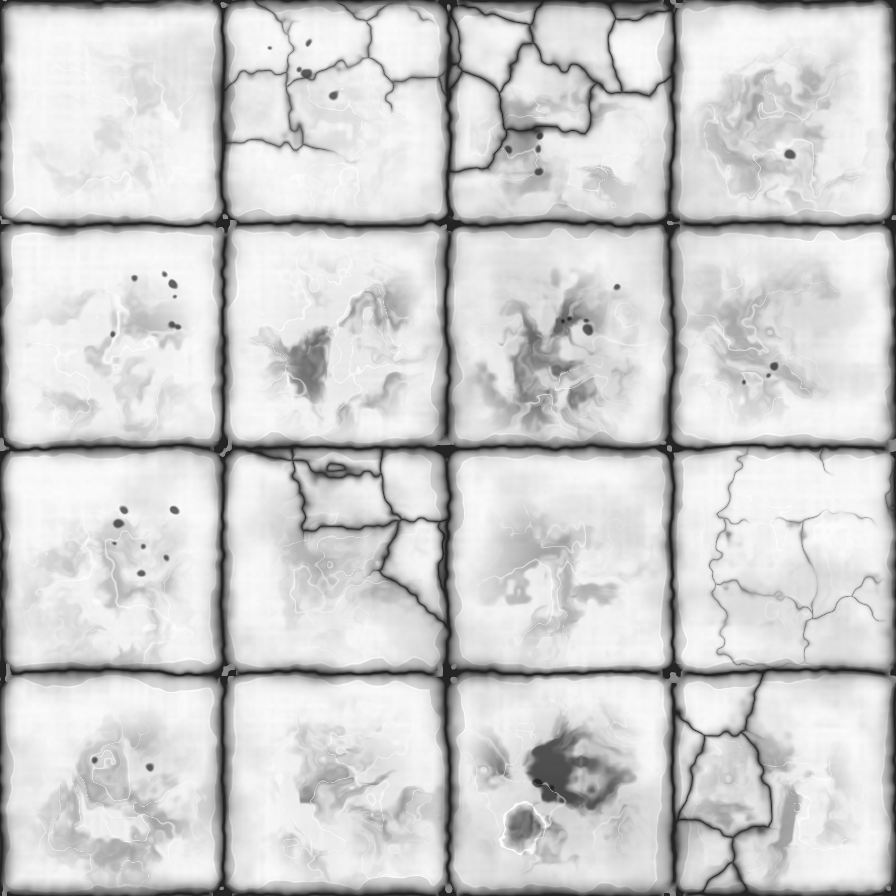
Write a Shadertoy shader that draws this texture map.

```glsl
// Worn pale stone tiles, four by four, with dark joints, cracks, stains and pits.
const float TILES = 4.0;
const float BASE_TONE = 0.985;
const float JOINT_DARK = 0.84;
const float JOINT_SOFTNESS = 0.021;  // in tile widths, as all lengths below
const float JOINT_GAP = 0.003;
const float JOINT_WANDER = 0.022;
const float CORNER_RADIUS = 0.075;
const float CRACK_SOFTNESS = 0.013;
const float CRACK_CELLS = 3.0;       // fragments across one tile
const vec2 GOUGE = vec2(2.33, 0.31);
const int PIT_COUNT = 7;

// Per-tile wear, rows from the bottom up
const float STAIN[16] = float[16](
    0.50, 0.65, 1.00, 0.50,   0.38, 0.35, 0.42, 0.22,
    0.42, 0.85, 0.85, 0.42,   0.22, 0.15, 0.45, 0.55);
const float PITS[16] = float[16](
    0.30, 0.40, 0.20, 0.00,   0.85, 0.00, 0.10, 0.00,
    0.95, 0.00, 0.60, 0.40,   0.15, 0.50, 0.40, 0.10);
// Broken tiles: index, strength, direction of the broken side, its offset
const vec4 BROKEN[5] = vec4[5](
    vec4(3, 1.0, 3.14, 0.20), vec4(5, 1.0, 1.10, 0.10), vec4(7, 0.3, 0.0, -0.15),
    vec4(13, 0.6, 1.6, -0.12), vec4(14, 1.0, 2.2, -0.08));

vec3 hash3(vec2 p) {
    vec3 q = fract(p.xyx * vec3(0.1031, 0.1030, 0.0973));
    q += dot(q, q.yxz + 33.33);
    return fract((q.xxy + q.yzz) * q.zyx);
}

float fadeOut(float a, float b, float x) { return 1.0 - smoothstep(a, b, x); }

// Value noise that wraps over the whole canvas for whole frequencies
float noise(vec2 p, vec2 freq) {
    vec2 x = p * freq, i = floor(x), f = x - i, period = TILES * freq;
    f = f * f * f * (f * (f * 6.0 - 15.0) + 10.0);
    vec2 a = mod(i, period) + freq, b = mod(i + 1.0, period) + freq;
    return mix(mix(hash3(a).x, hash3(vec2(b.x, a.y)).x, f.x),
               mix(hash3(vec2(a.x, b.y)).x, hash3(b).x, f.x), f.y);
}

float fbm(vec2 p, float freq) {
    float sum = 0.0, amp = 0.5;
    for (int i = 0; i < 4; i++) {
        sum += amp * noise(p + 0.37 * float(i), vec2(freq));
        freq *= 2.0;
        amp *= 0.5;
    }
    return sum / 0.9375;
}

vec2 fragmentSite(vec2 cell, vec2 seed) { return cell + 0.1 + 0.8 * hash3(cell + seed).xy; }

// Distance to Voronoi borders; cells on the sound side merge into one slab
float crackDistance(vec2 f, vec2 seed, float angle, float offset) {
    vec2 x = f * CRACK_CELLS, home = floor(x), nearest = vec2(0.0);
    vec2 side = vec2(cos(angle), sin(angle));
    float best = 1e3, border = 1e3;
    for (int k = 0; k < 9; k++) {
        vec2 s = fragmentSite(home + vec2(k % 3 - 1, k / 3 - 1), seed);
        float d = dot(s - x, s - x);
        if (d < best) { best = d; nearest = s; }
    }
    bool loose = dot(nearest / CRACK_CELLS - 0.5, side) > offset;
    for (int k = 0; k < 25; k++) {
        vec2 s = fragmentSite(home + vec2(k % 5 - 2, k / 5 - 2), seed);
        vec2 gap = s - nearest;
        bool otherLoose = dot(s / CRACK_CELLS - 0.5, side) > offset;
        if (dot(gap, gap) > 1e-4 && (loose || otherLoose))
            border = min(border, dot(0.5 * (s + nearest) - x, normalize(gap)));
    }
    return border / CRACK_CELLS;
}

void mainImage(out vec4 fragColor, in vec2 fragCoord) {
    vec2 uv = fragCoord / iResolution.xy, flatP = uv * TILES;
    float pixel = TILES / iResolution.y;
    vec2 wobble = vec2(noise(flatP, vec2(5)), noise(flatP + 1.7, vec2(6))) - 0.5;
    vec2 fine = vec2(noise(flatP, vec2(23)), noise(flatP + 0.6, vec2(25))) - 0.5;
    vec2 p = flatP + JOINT_WANDER * wobble + 0.012 * fine;
    vec2 cell = mod(floor(p), TILES), f = fract(p), seed = cell * 17.0 + 5.0;
    int tile = int(cell.x + TILES * cell.y);

    // Rounded tile outline, positive inside
    vec2 q = abs(f - 0.5) - 0.5 + CORNER_RADIUS;
    float inside = CORNER_RADIUS - JOINT_GAP - length(max(q, 0.0)) - min(max(q.x, q.y), 0.0);

    // Pale surface: mottling, woven scratches and chipped rim
    float tone = BASE_TONE - 0.10 * smoothstep(0.42, 0.8, fbm(flatP, 3.0));
    tone -= 0.035 * (noise(flatP, vec2(3, 46)) * noise(flatP, vec2(46, 3)) + 0.3 * noise(flatP, vec2(60)));
    float rim = 0.015 + 0.085 * noise(p, vec2(4)) * noise(p + 0.5, vec2(11));
    tone -= 0.09 * fadeOut(rim - 0.004, rim + 0.006, inside);
    tone += 0.05 * fadeOut(0.0, 0.008, abs(inside - rim - 0.004));

    // Cloudy stains crossed by light veins
    vec3 rnd = hash3(seed);
    vec2 warped = p + 0.22 * wobble + 0.05 * fine;
    float cloud = smoothstep(0.40, 0.78, fbm(warped, 6.0));
    float patchMask = fadeOut(0.16, 0.50, length(f - vec2(0.5, 0.43) - 0.16 * (rnd.xy - 0.5)));
    float stain = STAIN[tile] * patchMask * (0.60 * cloud + 0.07);
    float vein = fadeOut(0.0, 0.035, abs(noise(warped, vec2(7)) - 0.5));
    tone *= 1.0 - stain * (1.0 - 0.5 * vein);
    tone += 0.03 * vein * patchMask;

    // Clustered round pits
    vec2 cluster = 0.3 + 0.4 * hash3(seed + 3.0).xy;
    for (int i = 0; i < PIT_COUNT; i++) {
        vec3 h = hash3(seed + vec2(i * 5 + 11, i + 2));
        float radius = mix(0.007, 0.023, fract(h.z * 7.0 + h.x));
        float d = length(f - cluster - 0.34 * (h.xy - 0.5)) - radius;
        float shown = step(h.z, PITS[tile]);
        tone *= 1.0 - 0.6 * shown * fadeOut(-0.007, 0.003 + pixel, d);
    }

    // One deep gouge with a ragged pale lip
    float gouge = length((p - GOUGE) * vec2(1.25, 0.85)) + 0.16 * (fbm(p, 9.0) - 0.5);
    tone *= 1.0 - 0.75 * fadeOut(0.03, 0.12, gouge) * (0.4 + 0.6 * noise(warped, vec2(17)));
    tone += 0.15 * fadeOut(0.0, 0.012, abs(gouge - 0.115));

    // Fractures; weak ones are thinner and interrupted
    for (int i = 0; i < 5; i++) {
        if (int(BROKEN[i].x) != tile) continue;
        float strength = BROKEN[i].y;
        vec2 bent = f + 0.10 * wobble + mix(0.05, 0.015, strength) * fine;
        float d = crackDistance(bent, seed, BROKEN[i].z, BROKEN[i].w);
        float present = mix(smoothstep(0.25, 0.55, noise(p, vec2(5))), 1.0, step(0.9, strength));
        float width = CRACK_SOFTNESS * (0.35 + 0.65 * strength) * (0.7 + 0.6 * noise(p, vec2(9)));
        tone *= 1.0 - 0.8 * sqrt(strength) * present * exp(-d / width);
    }

    // Joints, dirtier in places and along the outer lines
    vec2 outer = min(flatP, TILES - flatP);
    float dirt = 0.55 + 0.9 * noise(p, vec2(7)) + 0.45 * fadeOut(0.0, 0.12, min(outer.x, outer.y));
    tone *= 1.0 - JOINT_DARK * exp(-max(inside, 0.0) / (JOINT_SOFTNESS * dirt));

    // Pale rubble caught where joints meet
    float crossing = fadeOut(0.025, 0.075, length(abs(f - 0.5) - 0.5));
    float rubble = smoothstep(0.58, 0.70, noise(p, vec2(37))) * crossing;
    tone = mix(tone, 0.72, 0.7 * rubble);
    fragColor = vec4(vec3(clamp(tone, 0.14, 0.985)), 1.0);
}
```
